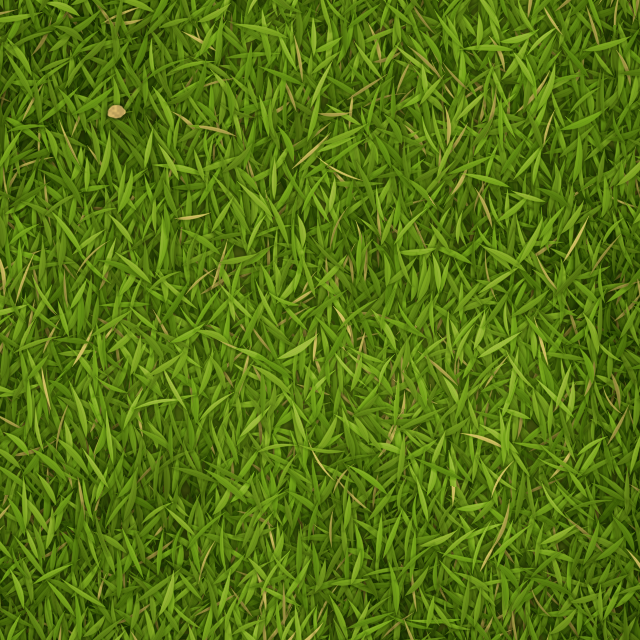
Give the GLSL for this texture, as a three.js fragment shader.

```glsl
// Dense lawn seen from above: many jittered grids of tapered, bent blades are
// stacked from the dark thatch up to the bright tips, each blade shading those
// below. Tone and dryness are accumulated first, then turned into colour.

#define LAYERS 20
#define CELL 0.052
#define BLADE_WIDTH 0.0052
#define LEAN 1.6
#define SOFT_EDGE 0.0012
#define SHADOW_REACH 0.006
#define SHADOW_DEPTH 0.25
#define DRY_SHARE 0.07
#define BASE_TONE 0.20
#define DEPTH_TONE 0.52

varying vec2 vUv;

vec4 hash4(vec3 p) {
  vec4 q = fract(p.xyzx * vec4(0.1031, 0.1030, 0.0973, 0.1099));
  q += dot(q, q.wzxy + 33.33);
  return fract((q.xxyz + q.yzzw) * q.zywx);
}

float noise(vec2 p) {
  vec2 i = floor(p);
  vec2 f = fract(p);
  f = f * f * (3.0 - 2.0 * f);
  float low = mix(hash4(vec3(i, 7.0)).x, hash4(vec3(i + vec2(1.0, 0.0), 7.0)).x, f.x);
  float high = mix(hash4(vec3(i + vec2(0.0, 1.0), 7.0)).x, hash4(vec3(i + 1.0, 7.0)).x, f.x);
  return mix(low, high, f.y);
}

// Tone 0..1 runs from deep shade to sunlit tips.
vec3 grassColor(float tone) {
  float t = clamp(tone, 0.0, 1.0) * 5.0;
  vec3 c = mix(vec3(0.07, 0.16, 0.00), vec3(0.17, 0.29, 0.01), clamp(t, 0.0, 1.0));
  c = mix(c, vec3(0.27, 0.41, 0.03), clamp(t - 1.0, 0.0, 1.0));
  c = mix(c, vec3(0.36, 0.53, 0.07), clamp(t - 2.0, 0.0, 1.0));
  c = mix(c, vec3(0.46, 0.65, 0.10), clamp(t - 3.0, 0.0, 1.0));
  return mix(c, vec3(0.61, 0.74, 0.24), clamp(t - 4.0, 0.0, 1.0));
}

vec3 strawColor(float tone) {
  return mix(vec3(0.20, 0.17, 0.02), vec3(0.86, 0.76, 0.42), clamp(tone, 0.0, 1.0));
}

// Lays the blade of one cell over the lawn (x = tone, y = dryness).
vec2 layBlade(vec2 lawn, vec2 uv, vec2 cell, vec2 shift, float layer, float patchDry) {
  vec4 place = hash4(vec3(cell, layer + 3.0));
  vec4 look = hash4(vec3(cell, layer + 57.0));
  vec2 p = uv - (cell + place.xy) * CELL + shift;

  // Blade frame: x runs from root to tip, y across the curved midrib
  float angle = 1.5708 + (place.z + place.w - 1.0) * LEAN;
  vec2 along = vec2(cos(angle), sin(angle));
  float halfLength = CELL * mix(0.5, 0.85, look.x);
  float s = dot(p, along) / halfLength;
  float bend = (look.y - 0.5) * 0.22 * CELL;
  float y = dot(p, vec2(-along.y, along.x)) - bend * (s * s - 0.4);

  // Tapered outline; dry blades are thinner
  float dry = step(1.0 - DRY_SHARE * (0.3 + 1.4 * patchDry), look.z);
  float width = BLADE_WIDTH * mix(0.5, 1.0, look.y) * (1.0 - 0.4 * dry);
  float outline = width * max(1.0 - s * s, 0.0) * (1.0 - 0.3 * s);
  float d = max(abs(y) - outline, (abs(s) - 1.0) * halfLength);
  float cover = smoothstep(SOFT_EDGE, -SOFT_EDGE, d);
  float shade = smoothstep(SHADOW_REACH, 0.0, d);

  // Lighting: random tilt, brighter tip, one lit half and a fine rib
  float side = clamp(y / width, -1.0, 1.0);
  float depth = layer / float(LAYERS - 1);
  float tone = BASE_TONE + DEPTH_TONE * depth + (look.w - 0.5) * 0.42;
  tone += 0.07 * s + 0.07 * side * sign(along.x) - 0.04 * smoothstep(0.25, 0.0, abs(side));
  float dryness = mix(0.16 * fract(look.z * 17.0), 0.85, dry);

  lawn.x *= 1.0 - SHADOW_DEPTH * shade * (1.0 - cover);
  return mix(lawn, vec2(tone + 0.12 * dry, dryness), cover);
}

// Small pale crumb of a fallen leaf.
vec3 addCrumb(vec3 color, vec2 uv) {
  vec2 p = uv - vec2(0.182, 0.826);
  float wobble = 0.004 * (noise(uv * 160.0) - 0.5);
  float d = length(p * vec2(0.75, 1.0)) - 0.011 + wobble;
  vec3 crumb = vec3(0.82, 0.70, 0.40) * (0.85 + 0.25 * noise(uv * 260.0));
  color *= 1.0 - 0.3 * smoothstep(0.006, 0.0, d);
  return mix(color, crumb, smoothstep(SOFT_EDGE, -SOFT_EDGE, d));
}

void main() {
  vec2 uv = vUv;
  float patchDry = noise(uv * 7.0 + 4.0);

  // Thatch between the roots
  vec2 lawn = vec2(0.08 + 0.22 * noise(uv * 90.0), 0.5 * noise(uv * 40.0));

  // Blades, lowest layer first
  for (int i = 0; i < LAYERS; i++) {
    float layer = float(i);
    vec2 shift = hash4(vec3(layer, 11.0, 5.0)).xy * CELL;
    vec2 home = floor((uv + shift) / CELL);
    for (int row = -1; row <= 1; row++) {
      for (int col = -1; col <= 1; col++) {
        vec2 cell = home + vec2(float(col), float(row));
        lawn = layBlade(lawn, uv, cell, shift, layer, patchDry);
      }
    }
  }

  // Broad light: uneven patches and darker corners
  vec2 fromCenter = uv - vec2(0.5, 0.56);
  lawn.x += 0.16 * (noise(uv * 5.0) - 0.5) + 0.07 - 0.30 * dot(fromCenter, fromCenter);

  vec3 color = mix(grassColor(lawn.x), strawColor(lawn.x), lawn.y);
  gl_FragColor = vec4(addCrumb(color, uv), 1.0);
}
```
